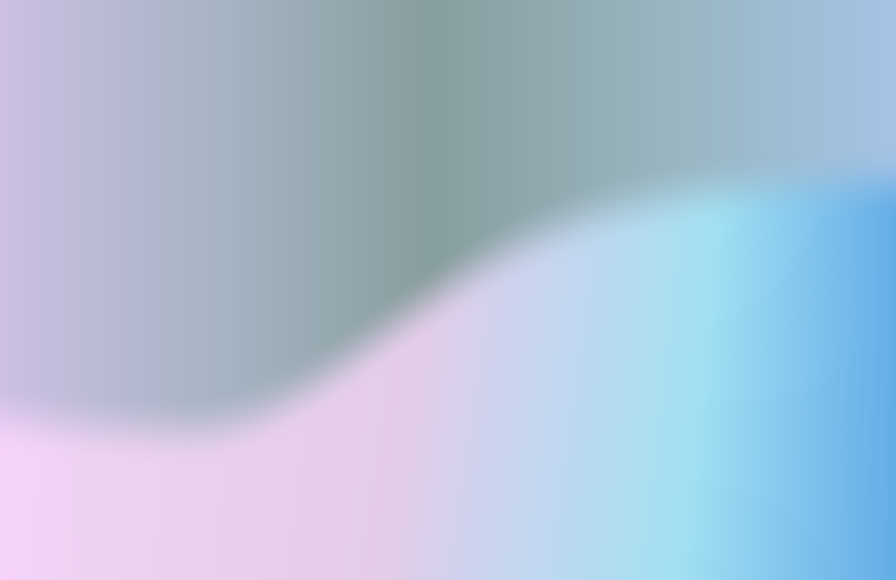
This background is drawn by a WebGL 1 fragment shader. Its source:

```glsl
precision highp float;
// Soft pastel wave: a grey-green haze above a pink, cyan and blue swell.

uniform vec2 u_resolution;

// Moves from one colour to the next between two positions.
vec3 blend(vec3 from, vec3 to, float start, float end, float x) {
  return mix(from, to, clamp((x - start) / (end - start), 0.0, 1.0));
}

// Haze: lilac, slate, sage, then pale blue.
vec3 hazeColor(float x) {
  vec3 lilac = vec3(0.80, 0.75, 0.89);
  vec3 mist = vec3(0.73, 0.73, 0.83);
  vec3 slate = vec3(0.645, 0.70, 0.76);
  vec3 sage = vec3(0.53, 0.62, 0.62);
  vec3 seaGrey = vec3(0.60, 0.71, 0.755);
  vec3 paleBlue = vec3(0.645, 0.765, 0.895);
  vec3 color = blend(lilac, mist, 0.0, 0.11, x);
  color = blend(color, slate, 0.11, 0.26, x);
  color = blend(color, sage, 0.26, 0.478, x);
  color = blend(color, seaGrey, 0.478, 0.75, x);
  return blend(color, paleBlue, 0.75, 1.0, x);
}

// Swell: orchid, rose, periwinkle, cyan, then azure.
vec3 swellColor(float x) {
  vec3 orchid = vec3(0.965, 0.83, 0.98);
  vec3 blush = vec3(0.935, 0.825, 0.95);
  vec3 rose = vec3(0.89, 0.80, 0.91);
  vec3 periwinkle = vec3(0.81, 0.825, 0.93);
  vec3 cyan = vec3(0.64, 0.88, 0.95);
  vec3 azure = vec3(0.39, 0.68, 0.91);
  vec3 color = blend(orchid, blush, 0.0, 0.10, x);
  color = blend(color, rose, 0.10, 0.46, x);
  color = blend(color, periwinkle, 0.46, 0.55, x);
  color = blend(color, cyan, 0.55, 0.775, x);
  return blend(color, azure, 0.775, 1.0, x);
}

// Height of the crest: a shallow trough, then a rise to a plateau.
float crestHeight(float x) {
  float t = x - 0.2;
  float rise = t > 0.0 ? 0.427 * (1.0 - exp(-9.6 * t * t)) : 0.6 * t * t;
  return 0.258 + rise;
}

void main() {
  vec2 uv = gl_FragCoord.xy / u_resolution;

  // The swell's colour bands lean gently to the right.
  float lean = 0.1 * (uv.y - 0.3) * uv.x * (1.0 - uv.x) * 4.0;
  vec3 swell = swellColor(uv.x - lean);
  vec3 haze = hazeColor(uv.x);

  // Blurred boundary between the two layers.
  float softness = 0.062;
  float above = smoothstep(-softness, softness, uv.y - crestHeight(uv.x));
  gl_FragColor = vec4(mix(swell, haze, above), 1.0);
}
```
